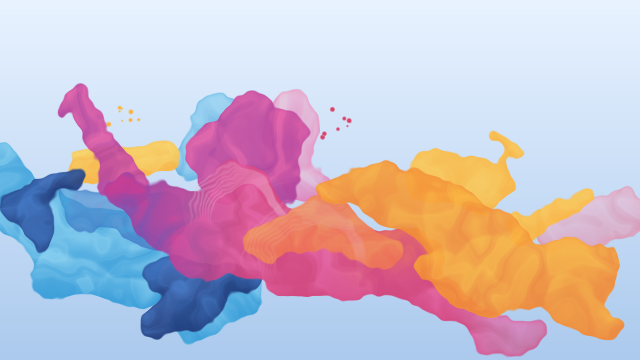
This background is drawn by a Shadertoy shader. Its source:

```glsl
const vec3 NAVY = vec3(.13, .24, .49), BLUE = vec3(.25, .45, .76);
const vec3 CYAN = vec3(.22, .62, .85), AQUA = vec3(.52, .81, .94);
const vec3 PURPLE = vec3(.52, .3, .67), MAGENTA = vec3(.8, .23, .57);
const vec3 PINK = vec3(.92, .39, .66), BLUSH = vec3(.93, .73, .82);
const vec3 CRIMSON = vec3(.85, .27, .41), CORAL = vec3(.93, .44, .34);
const vec3 ORANGE = vec3(.94, .53, .22), AMBER = vec3(.98, .71, .26);
const vec3 YELLOW = vec3(.98, .85, .42);
const vec2 EMPTY = vec2(9, .5);
const float SOLID = .93, VEIL = .6;

float hash(vec2 p) {
  vec3 q = fract(p.xyx * .1031);
  q += dot(q, q.yzx + 33.33);
  return fract((q.x + q.y) * q.z);
}

float noise(vec2 p) {
  vec2 i = floor(p), f = fract(p), e = vec2(0, 1);
  f *= f * (3. - 2. * f);
  return mix(mix(hash(i), hash(i + e.yx), f.x),
             mix(hash(i + e), hash(i + e.yy), f.x), f.y);
}

float fbm(vec2 p) {
  return .57 * noise(p) + .29 * noise(p * 2. + 17.) + .14 * noise(p * 4. + 31.);
}

vec2 fbmPair(vec2 p) { return vec2(fbm(p), fbm(p + 43.)); }

// Broad folds with fine silky contours
float silk(vec2 p) {
  float n = fbm(p * .7 + 1.5 * fbmPair(p * .6));
  return mix(.5 + .5 * sin(18. * n), pow(.5 + .5 * sin(70. * n), 4.), .2);
}

// Coverage of a distance, with a smooth edge
float inside(float d, float width) { return smoothstep(-width, width, -d); }

// Adds a tapered lobe to a shape holding (distance, light)
void lobe(inout vec2 s, vec2 p, float ax, float ay, float bx, float by, float ra, float rb) {
  vec2 v = p - vec2(ax, ay), axis = vec2(bx - ax, by - ay);
  float h = clamp(dot(v, axis) / dot(axis, axis), 0., 1.);
  float r = mix(ra, rb, h);
  v -= axis * h;
  float d = length(v) - r;
  float light = clamp(.5 + .5 * dot(v / r, vec2(-.35, .8)), 0., 1.);
  s.y = mix(s.y, light, inside(d, .07));
  float k = max(.2 - abs(s.x - d), 0.);
  s.x = min(s.x, d) - k * k * 1.25;
}

// Paints a shape, then empties it
void ink(inout vec3 c, inout vec2 s, float fold, vec3 dark, vec3 light, float opacity, float px) {
  float rim = exp(-abs(s.x) * 16.);
  float tone = smoothstep(0., 1., .65 * s.y + .45 * fold - .05);
  vec3 tint = mix(mix(dark, light, tone), dark, .35 * rim);
  c = mix(c, tint, inside(s.x, px) * mix(opacity, 1., .6 * rim));
  s = EMPTY;
}

// Nested fine arcs, fading below their centre
float threads(vec2 p, vec2 centre, vec2 size, float px) {
  vec2 q = (p - centre) / size;
  float sum = 0.;
  for (float i = 0.; i < 7.; i++) {
    float d = abs(length(q + vec2(.025 * i, 0)) - .72 - .045 * i);
    sum += 1. - smoothstep(0., .012 + px, d);
  }
  return sum * smoothstep(-.1, .4, q.y);
}

float drops(vec2 p, vec2 centre, float seed) {
  float d = 9.;
  for (float i = 0.; i < 8.; i++) {
    vec2 k = vec2(i, seed);
    vec2 at = centre + vec2(1.2, .8) * (vec2(hash(k), hash(k + 5.)) - .5);
    d = min(d, length(p - at) - mix(.02, .06, hash(k + 9.)));
  }
  return d;
}

void mainImage(out vec4 fragColor, in vec2 fragCoord) {
  vec2 uv = fragCoord / iResolution.xy, p = uv * vec2(16, 9), s = EMPTY;
  float px = 9. / iResolution.y, fold = silk(p), fold2 = silk(p * 1.2 + 20.);
  vec3 c = mix(vec3(.67, .79, .93), vec3(.91, .95, 1), uv.y);
  vec2 w = p + .55 * (fbmPair(p * 1.4) - .5);
  // Cyan veils
  lobe(s, w, 0.,4.9, .5,3.7, .55,.7);
  lobe(s, w, 1.3,3.2, 3.2,2.6, .9,.9);
  lobe(s, w, 1.3,2.2, 3.8,1.7, .55,.3);
  lobe(s, w, 4.8,1., 6.1,1.5, .45,.5);
  ink(c, s, fold, CYAN, AQUA, SOLID, px);
  lobe(s, w, 4.7,4.8, 5.4,6.2, .4,.55);
  ink(c, s, fold2, CYAN, AQUA, VEIL, px);
  // Yellow cloud and navy plumes
  lobe(s, w, 2.1,4.8, 4.1,5., .35,.42);
  ink(c, s, fold2, AMBER, YELLOW, SOLID, px);
  lobe(s, w, 2.,3.8, 3.9,3.5, .5,.7);
  ink(c, s, fold2, BLUE, CYAN, VEIL, px);
  lobe(s, w, .3,3.9, 2.,4.5, .37,.25);
  lobe(s, w, .8,3.7, 1.,3., .4,.3);
  lobe(s, w, 4.2,2.1, 6.1,1.9, .5,.3);
  lobe(s, w, 4.,.95, 5.2,1.6, .45,.6);
  ink(c, s, fold, NAVY, BLUE, SOLID, px);
  // Pale petals
  lobe(s, w, 7.3,6.05, 7.2,5., .65,.55);
  lobe(s, w, 7.6,4.4, 7.9,4.4, .42,.4);
  ink(c, s, fold, PINK, BLUSH, VEIL, px);
  lobe(s, w, 14.,3.3, 15.5,3.7, .6,.55);
  ink(c, s, fold2, mix(CRIMSON, BLUSH, .5), BLUSH, VEIL, px);
  // Magenta dome and curling arm
  vec3 orchid = mix(PURPLE, MAGENTA, .6);
  lobe(s, w, 6.9,5.5, 7.,4.3, .75,.5);
  lobe(s, w, 5.4,5.3, 5.6,4.6, .75,.7);
  lobe(s, w, 6.15,6.1, 6.2,5., .65,.75);
  ink(c, s, fold, orchid, PINK, SOLID, px);
  lobe(s, w, 1.5,6.2, 2.,6.65, .12,.25);
  lobe(s, w, 2.,6.6, 2.6,5.5, .28,.35);
  lobe(s, w, 2.6,5.4, 3.2,4.3, .35,.55);
  ink(c, s, fold2, orchid, PINK, SOLID, px);
  // Flowing central body
  lobe(s, w, 12.2,.7, 13.2,.7, .5,.4);
  lobe(s, w, 10.3,2., 12.4,.8, .65,.4);
  lobe(s, w, 7.4,2.4, 10.3,2.4, .9,.9);
  lobe(s, w, 3.2,4.1, 4.8,3.2, .5,.9);
  lobe(s, w, 4.9,2.7, 7.4,2.7, .75,.75);
  lobe(s, w, 6.,4., 6.6,3.2, .9,.85);
  float rightward = smoothstep(3.5, 6.5, p.x);
  vec3 deep = mix(PURPLE, mix(MAGENTA, CRIMSON, .6), rightward);
  vec3 bright = mix(mix(MAGENTA, PINK, rightward), CORAL,
                    smoothstep(8., 9.5, p.x) * smoothstep(1.4, 2.8, p.y));
  ink(c, s, fold, deep, bright, mix(SOLID, VEIL, smoothstep(11., 13., p.x)), px);
  c = mix(c, BLUSH, .3 * threads(w, vec2(6.1, 3.3), vec2(1.2, 1.5), px));
  // Amber cloud and tendrils
  lobe(s, w, 10.8,4.6, 12.1,4.3, .65,.6);
  lobe(s, w, 12.3,5.6, 13.,5.2, .1,.12);
  lobe(s, w, 12.7,5.3, 12.5,4.3, .08,.15);
  lobe(s, w, 12.9,3.2, 14.6,4.1, .27,.15);
  ink(c, s, fold2, AMBER, mix(AMBER, YELLOW, .6), SOLID, px);
  // Coral veil, then orange billows
  lobe(s, w, 8.2,3.5, 9.5,2.6, .6,.45);
  lobe(s, w, 6.5,2.85, 8.,3.5, .4,.6);
  ink(c, s, fold2, CORAL, mix(ORANGE, BLUSH, .25), SOLID, px);
  lobe(s, w, 8.3,4.3, 9.6,4.5, .33,.5);
  lobe(s, w, 9.6,4.2, 11.2,3.6, .65,.9);
  lobe(s, w, 11.5,3.5, 12.5,2.6, .85,.8);
  lobe(s, w, 12.4,2.2, 14.7,2.2, .85,.8);
  lobe(s, w, 10.9,2.3, 12.3,1.6, .5,.5);
  lobe(s, w, 14.2,1.5, 15.2,.95, .6,.35);
  ink(c, s, fold, ORANGE, AMBER, SOLID, px);
  c = mix(c, BLUSH, .15 * threads(w, vec2(7.9, 2.1), vec2(1.6, 1.9), px));
  // Flying droplets
  c = mix(c, CRIMSON, inside(drops(p, vec2(8.4, 5.9), 3.), px));
  c = mix(c, AMBER, inside(drops(p, vec2(3.2, 6.2), 11.), px));
  fragColor = vec4(c, 1);
}
```
